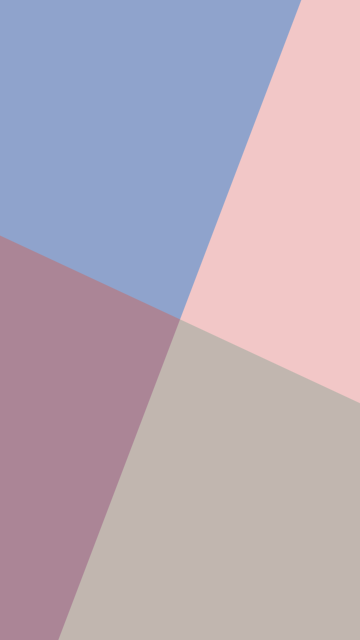
Reproduce this background procedurally as a Shadertoy shader.

```glsl
#define BLUE vec3(0.56, 0.64, 0.80)
#define PINK vec3(0.95, 0.78, 0.78)
#define MAUVE vec3(0.67, 0.52, 0.59)
#define STONE vec3(0.755, 0.715, 0.685)
// Where the steep line meets the bottom and top, as shares of the width
#define STEEP_ENDS vec2(0.162, 0.837)
// Where the shallow line meets the left and right, as shares of the height
#define SHALLOW_ENDS vec2(0.632, 0.370)

// Signed distance in pixels to the line a-b, positive on its right
float lineDistance(vec2 p, vec2 a, vec2 b) {
    vec2 dir = normalize(b - a);
    return dot(p - a, vec2(dir.y, -dir.x));
}

// Edge blended over about one pixel
float coverage(float dist) {
    return smoothstep(-0.75, 0.75, dist);
}

void mainImage(out vec4 fragColor, in vec2 fragCoord) {
    vec2 size = iResolution.xy;

    // Two crossing lines split the canvas
    float right = coverage(lineDistance(fragCoord,
        vec2(STEEP_ENDS.x, 0.0) * size, vec2(STEEP_ENDS.y, 1.0) * size));
    float below = coverage(lineDistance(fragCoord,
        vec2(0.0, SHALLOW_ENDS.x) * size, vec2(1.0, SHALLOW_ENDS.y) * size));

    // One flat colour per region
    vec3 upper = mix(BLUE, PINK, right);
    vec3 lower = mix(MAUVE, STONE, right);
    fragColor = vec4(mix(upper, lower, below), 1.0);
}
```
